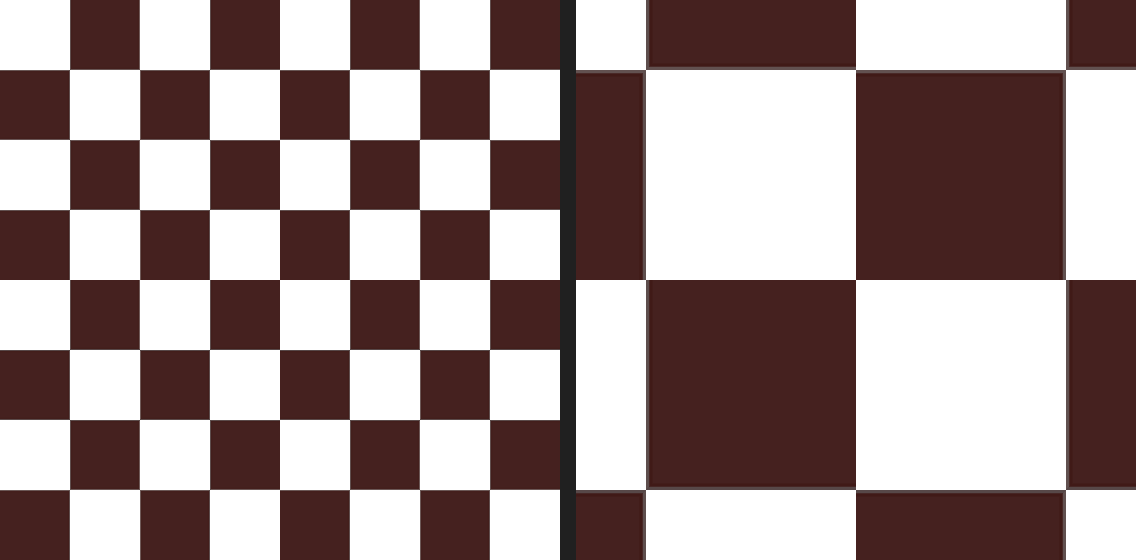
Left: the whole. Right: its middle third, enlarged.
Reproduce this pattern procedurally as a WebGL 2 fragment shader.

```glsl
#version 300 es
precision highp float;
// Checkerboard of dark brown and white squares, dark at the lower left.
// Distance to the nearest grid line gives smooth edges; dark squares carry a
// hairline greyish seam with a slightly deeper line just inside it.

#define CELLS 8.0
#define SEAM_WIDTH 0.00195   // fraction of the canvas
#define WHITE vec3(1.0)
#define BROWN vec3(0.27, 0.13, 0.12)
#define DEEP_BROWN vec3(0.25, 0.10, 0.09)
#define SEAM_DARK vec3(0.34, 0.28, 0.28)
#define SEAM_LIGHT vec3(0.44, 0.36, 0.35)
#define CLEAN_EVERY 4.0      // every n-th grid line has no seam

uniform vec2 u_resolution;
out vec4 fragColor;

float hash(vec2 p) {
    vec3 q = fract(vec3(p.xyx) * 0.1031);
    q += dot(q, q.yzx + 33.33);
    return fract((q.x + q.y) * q.z);
}

// Box-filtered step: 0 below the edge, 1 above it
float cover(float d, float pixel) {
    return clamp(d / pixel + 0.5, 0.0, 1.0);
}

void main() {
    vec2 grid = gl_FragCoord.xy / u_resolution * CELLS;
    float pixel = CELLS / min(u_resolution.x, u_resolution.y);
    float seamWidth = SEAM_WIDTH * CELLS;

    // Signed distance to the checker edge, positive in dark squares
    vec2 line = floor(grid + 0.5);
    vec2 toLine = abs(grid - line);
    vec2 cell = floor(grid);
    float parity = 1.0 - 2.0 * mod(cell.x + cell.y, 2.0);
    float dark = cover(parity * min(toLine.x, toLine.y), pixel);

    // Distance to the nearest line that has a seam
    vec2 clean = 1.0 - step(0.5, mod(line, CLEAN_EVERY));
    vec2 toSeam = toLine + clean;
    float seamDist = min(toSeam.x, toSeam.y);
    float seam = 1.0 - cover(seamDist - seamWidth, pixel);
    float rim = 1.0 - cover(seamDist - 2.0 * seamWidth, pixel);

    // Each grid line has its own seam tone
    vec2 lineId = toSeam.x < toSeam.y ? vec2(line.x, 17.0) : vec2(line.y, 53.0);
    vec3 seamColor = mix(SEAM_DARK, SEAM_LIGHT, hash(lineId));

    vec3 square = mix(BROWN, DEEP_BROWN, rim);
    square = mix(square, seamColor, seam);
    fragColor = vec4(mix(WHITE, square, dark), 1.0);
}
```
